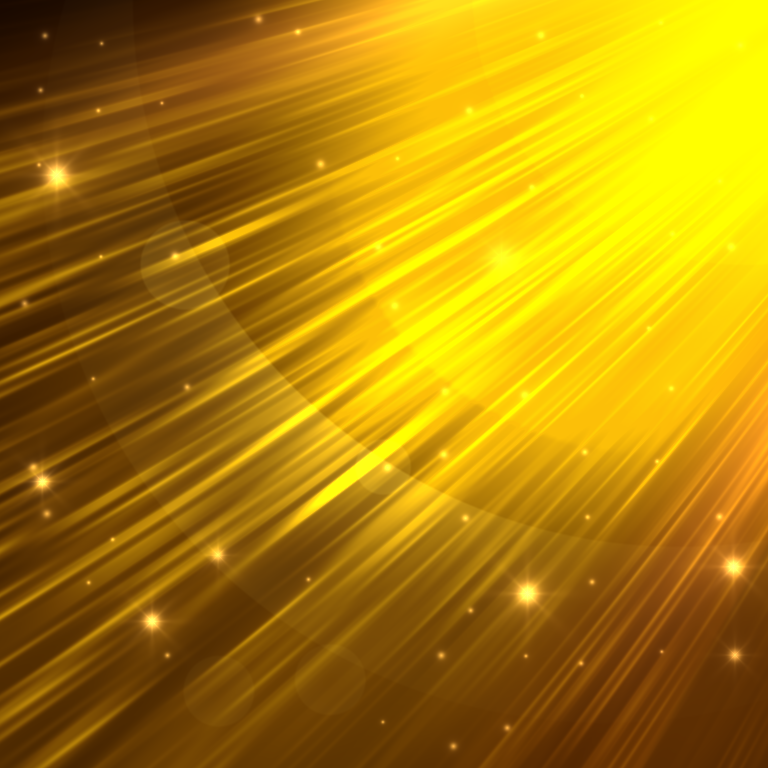
A WebGL 1 fragment shader for this background:

```glsl
precision highp float;
// Golden light beams fanning from a source beyond the upper right corner.
// A heat value in polar coordinates around the source drives a colour ramp;
// angular noise adds streaks, and lens discs and sparkles lie on top.

uniform vec2 u_resolution;

const vec2 SOURCE = vec2(1.60, 1.355);
const float AXIS_ANGLE = 0.68;      // direction of the strongest beam
const float UPPER_WIDTH = 0.27;     // lobe width above and below the axis
const float LOWER_WIDTH = 0.21;
const float AXIS_REACH = 0.30;
const float STREAK_GAIN = 0.62;
const float SPARKLE_CELLS = 11.0;
const float SPARKLE_DENSITY = 0.40;

const vec3 NIGHT = vec3(0.09, 0.03, 0.0);
const vec3 UMBER = vec3(0.20, 0.09, 0.0);
const vec3 BROWN = vec3(0.44, 0.26, 0.01);
const vec3 BRONZE = vec3(0.60, 0.41, 0.02);
const vec3 OCHRE = vec3(0.79, 0.57, 0.04);
const vec3 AMBER = vec3(0.99, 0.75, 0.03);
const vec3 GOLD = vec3(1.0, 0.91, 0.02);
const vec3 YELLOW = vec3(1.0, 1.0, 0.0);
const vec3 HAZE = vec3(0.22, 0.13, 0.09);
const vec3 OLIVE = vec3(0.12, 0.13, 0.07);
const vec3 SPARK = vec3(1.0, 0.80, 0.42);

float hash(vec2 p) {
  return fract(sin(dot(p, vec2(127.1, 311.7))) * 43758.545);
}

float noise(vec2 p) {
  vec2 i = floor(p), f = fract(p);
  f = f * f * (3.0 - 2.0 * f);
  return mix(mix(hash(i), hash(i + vec2(1.0, 0.0)), f.x),
             mix(hash(i + vec2(0.0, 1.0)), hash(i + vec2(1.0, 1.0)), f.x), f.y);
}

float bell(float x, float center, float width) {
  float t = (x - center) / width;
  return exp(-t * t);
}

// 1 below lo, 0 above hi
float fall(float lo, float hi, float x) {
  return 1.0 - smoothstep(lo, hi, x);
}

vec3 heatColor(float h) {
  vec3 c = mix(NIGHT, UMBER, smoothstep(0.0, 0.15, h));
  c = mix(c, BROWN, clamp((h - 0.15) / 0.20, 0.0, 1.0));
  c = mix(c, BRONZE, clamp((h - 0.35) / 0.15, 0.0, 1.0));
  c = mix(c, OCHRE, clamp((h - 0.50) / 0.15, 0.0, 1.0));
  c = mix(c, AMBER, clamp((h - 0.65) / 0.13, 0.0, 1.0));
  c = mix(c, GOLD, clamp((h - 0.81) / 0.14, 0.0, 1.0));
  return mix(c, YELLOW, clamp((h - 0.95) / 0.14, 0.0, 1.0));
}

// Broad light: a lobe along the axis, darker toward both sides
float beamHeat(float a, float r) {
  float width = a < AXIS_ANGLE ? UPPER_WIDTH : LOWER_WIDTH;
  float x = r - AXIS_REACH * bell(a, AXIS_ANGLE, width);
  float h = 0.28 + 0.45 * fall(0.95, 1.38, x) + 0.22 * fall(0.45, 0.95, x)
          + 0.12 * fall(1.1, 1.9, x);
  h -= 0.27 * fall(0.20, 0.38, a) * smoothstep(0.95, 1.35, r);
  h -= 0.09 * smoothstep(0.86, 1.0, a) * fall(1.1, 1.5, r);
  h += 0.12 * bell(a, 0.655, 0.04) * fall(1.3, 1.5, r);
  return h + 0.10 * (noise(vec2(a * 22.0, r * 2.0)) - 0.5);
}

// Fine rays, densest along the axis
float streaks(float a, float r) {
  float fine = noise(vec2(a * 230.0 + 9.0 * r, r * 4.0 + 7.0));
  float wide = noise(vec2(a * 105.0 + 31.0, r * 3.5));
  float patch = noise(vec2(a * 13.0 + 5.0, r * 3.5));
  float zone = bell(a, 0.60, 0.24) + 0.3 * smoothstep(0.85, 1.0, a);
  float line = pow(fine, 3.0) * (0.35 + wide) + 0.45 * pow(wide, 3.0);
  return (line - 0.20) * zone * (0.35 + patch) * smoothstep(0.7, 1.2, r);
}

float disc(vec2 p, vec2 c, float radius) {
  return fall(radius - 0.002, radius + 0.002, length(p - c));
}

// Lens ghost with a slightly brighter rim
float ghost(vec2 p, vec2 c, float radius) {
  return disc(p, c, radius) * (0.4 + 0.6 * length(p - c) / radius);
}

float star(vec2 p, vec2 c, float size) {
  vec2 q = p - c;
  float d = length(q) / size;
  float spikes = pow(abs(cos(4.0 * atan(q.y, q.x + 0.00001))), 8.0);
  return 0.7 * exp(-d * d) + 0.42 * exp(-d * 0.8) + 0.12 * spikes * exp(-d * 0.4);
}

float sparkles(vec2 p) {
  vec2 cell = floor(p * SPARKLE_CELLS);
  float pick = hash(cell + 3.7);
  vec2 jitter = vec2(hash(cell + 11.3), hash(cell + 23.9));
  vec2 c = (cell + 0.25 + 0.5 * jitter) / SPARKLE_CELLS;
  float d = length(p - c) / mix(0.002, 0.005, hash(cell + 41.0));
  return step(pick, SPARKLE_DENSITY) * (0.35 * exp(-d * d) + 0.25 * exp(-d));
}

void main() {
  vec2 p = gl_FragCoord.xy / u_resolution;
  vec2 toSource = SOURCE - p;
  float r = length(toSource);
  float a = atan(toSource.y, toSource.x);

  // Beams and streaks
  float heat = beamHeat(a, r) + STREAK_GAIN * streaks(a, r);
  float innerRim = length(p - vec2(0.846, 0.83));
  heat += 0.08 * fall(0.415, 0.425, innerRim) * smoothstep(0.30, 0.42, innerRim)
        * bell(a, 0.68, 0.14);
  heat += 0.02 * disc(p, vec2(0.97, 1.01), 0.355);
  vec3 color = heatColor(heat);

  // Brown haze along the two sides
  float side = smoothstep(0.86, 1.02, a);
  color.g *= 1.0 - 0.15 * side;
  color += HAZE * bell(a, 0.33, 0.045) * fall(1.2, 1.75, r);
  color += HAZE * 0.8 * bell(a, 0.995, 0.05) * fall(1.1, 1.6, r);
  color *= 1.0 - 0.12 * smoothstep(1.054, 1.060, a) * smoothstep(1.0, 1.3, r);

  // Large lens discs: a pale crescent between two rims, fading at its ends
  float upperDisc = disc(p, vec2(0.885, 1.0), 0.712);
  float lowerDisc = disc(p, vec2(0.788, 0.792), 0.733);
  float nearRim = fall(0.70, 0.90, length(p - vec2(0.885, 1.0)));
  float crescent = lowerDisc * (1.0 - upperDisc) * (0.15 + 0.85 * bell(a, 0.66, 0.18));
  color += OLIVE * crescent * (0.3 + 0.7 * nearRim);

  // Small lens ghosts
  float ghosts = ghost(p, vec2(0.241, 0.655), 0.058) + ghost(p, vec2(0.499, 0.392), 0.036)
    + 0.4 * ghost(p, vec2(0.285, 0.10), 0.046) + 0.4 * ghost(p, vec2(0.43, 0.115), 0.046);
  color += OLIVE * 0.5 * ghosts;

  // Leading stars, then scattered sparkles
  float glints = star(p, vec2(0.074, 0.772), 0.014) + star(p, vec2(0.687, 0.227), 0.013)
    + star(p, vec2(0.955, 0.262), 0.011) + star(p, vec2(0.198, 0.191), 0.010)
    + star(p, vec2(0.055, 0.373), 0.009) + 0.4 * star(p, vec2(0.653, 0.664), 0.018)
    + 0.7 * star(p, vec2(0.284, 0.277), 0.008) + 0.7 * star(p, vec2(0.957, 0.147), 0.007);
  color += SPARK * (glints + sparkles(p)) * mix(1.0, 0.6, smoothstep(0.6, 0.9, heat));

  gl_FragColor = vec4(clamp(color, 0.0, 1.0), 1.0);
}
```
